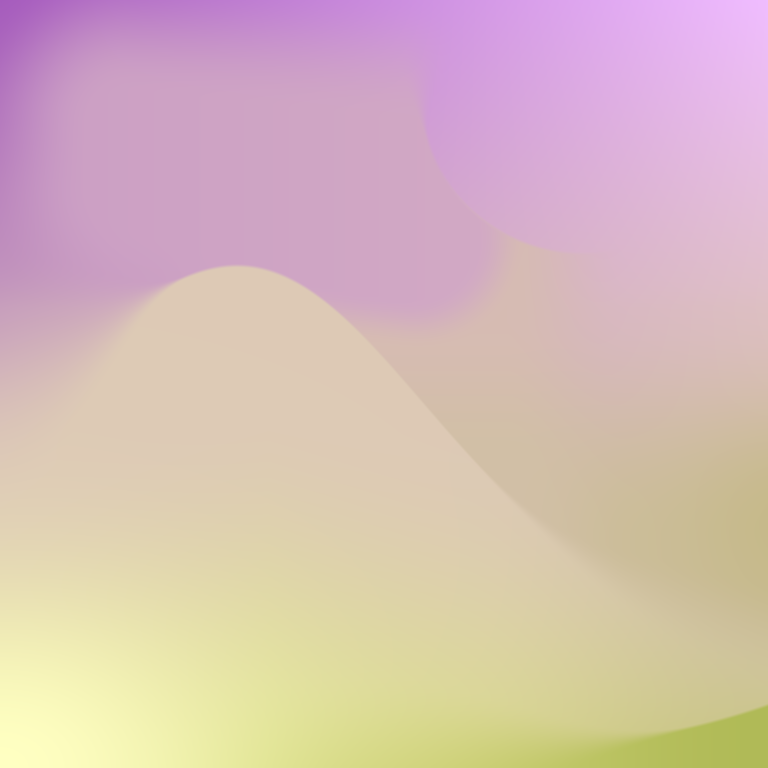
Write a WebGL 1 fragment shader that draws this background.

```glsl
precision highp float;
// Soft pastel dunes: a sand hill under a mauve cloud and a lilac sky, with a green foot.

uniform vec2 u_resolution;

// Sky: left and right colours at three heights
const vec3 VIOLET = vec3(0.65, 0.36, 0.74);
const vec3 ORCHID = vec3(0.94, 0.74, 1.00);
const vec3 DUSK = vec3(0.77, 0.60, 0.74);
const vec3 BLUSH = vec3(0.87, 0.75, 0.77);
const vec3 ROSE = vec3(0.86, 0.77, 0.74);
const vec3 KHAKI = vec3(0.785, 0.735, 0.57);
const vec3 OLIVE = vec3(0.77, 0.72, 0.52);
const float SKY_MID = 0.6;
const float SKY_LOW = 0.3;

// Warm haze between cloud and hill
const vec3 HAZE_HIGH = vec3(0.84, 0.735, 0.70);
const vec3 HAZE_LOW = vec3(0.82, 0.75, 0.65);

// Cloud: a tilted round box, cut by an oval opening
const vec3 MAUVE = vec3(0.795, 0.62, 0.77);
const vec3 MAUVE_PALE = vec3(0.82, 0.66, 0.77);
const vec2 CLOUD_CENTER = vec2(0.3475, 0.7475);
const vec2 CLOUD_HALF = vec2(0.3075, 0.17);
const float CLOUD_ROUND = 0.13;
const float CLOUD_TILT = 0.12;
const vec2 OVAL_CENTER = vec2(0.76, 0.87);
const vec2 OVAL_RADII = vec2(0.21, 0.20);

// Hill and its foot
const vec3 SAND = vec3(0.865, 0.79, 0.71);
const vec3 MEADOW = vec3(0.87, 0.89, 0.56);
const vec3 CREAM = vec3(1.0, 1.0, 0.76);
const vec3 SHADE = vec3(0.80, 0.78, 0.50);
const vec3 LIME = vec3(0.80, 0.82, 0.45);
const vec3 MOSS = vec3(0.69, 0.73, 0.34);
const float CREST_X = 0.34;
const float CREST_RISE = 0.327;
const float CREST_SPREAD = 0.09;
const float EDGE = 0.003;

// 1 where d is negative, 0 where positive, blended over the given softness
float inside(float d, float softness) {
  return 1.0 - smoothstep(-softness, softness, d);
}

float roundBox(vec2 q, vec2 halfSize, float radius) {
  vec2 d = abs(q) - halfSize + radius;
  return length(max(d, 0.0)) + min(max(d.x, d.y), 0.0) - radius;
}

vec3 skyColor(vec2 p) {
  vec3 high = mix(VIOLET, ORCHID, p.x);
  vec3 middle = mix(DUSK, BLUSH, p.x);
  vec3 low = mix(ROSE, KHAKI, p.x);
  vec3 c = mix(middle, high, clamp((p.y - SKY_MID) / (1.0 - SKY_MID), 0.0, 1.0));
  c = mix(low, c, smoothstep(SKY_LOW, SKY_MID + 0.04, p.y));
  vec2 q = p - vec2(1.03, 0.32);
  return mix(c, OLIVE, 0.6 * exp(-dot(q, q) / 0.012));
}

float cloudMask(vec2 p) {
  vec2 q = p - CLOUD_CENTER;
  q.y += CLOUD_TILT * (p.x - 0.54);
  float crisp = smoothstep(0.1, 0.5, p.x) * (1.0 - smoothstep(0.65, 0.9, p.y));
  return inside(roundBox(q, CLOUD_HALF, CLOUD_ROUND), mix(0.08, 0.032, crisp));
}

float ovalMask(vec2 p) {
  float d = (length((p - OVAL_CENTER) / OVAL_RADII) - 1.0) * OVAL_RADII.y;
  return inside(d, EDGE + 0.04 * smoothstep(0.82, 0.96, p.y));
}

float hillMask(vec2 p) {
  float dx = p.x - CREST_X;
  float height = 0.4 - 0.225 * p.x + CREST_RISE * exp(-dx * dx / CREST_SPREAD);
  float softness = EDGE + 0.17 * (1.0 - smoothstep(0.0, 0.24, p.x))
                 + 0.06 * smoothstep(0.62, 0.95, p.x);
  return inside(p.y - height, softness);
}

vec3 hillColor(vec2 p) {
  float lift = p.y + 0.25 * abs(p.x - 0.35) - 0.03;
  vec3 c = mix(MEADOW, SAND, smoothstep(-0.1, 0.45, lift));
  c = mix(c, CREAM, exp(-p.x * p.x / 0.09 - p.y * p.y / 0.05));
  c = mix(c, SHADE, 0.8 * exp(-p.y / 0.1) * smoothstep(0.3, 0.9, p.x));
  return c * (1.0 - 0.05 * smoothstep(0.6, 1.0, p.x));
}

float footMask(vec2 p) {
  float u = (p.x - 0.7) / 0.3;
  float height = 0.03 + 0.052 * u * u * step(0.0, u);
  float softness = EDGE + 0.09 * (1.0 - smoothstep(0.5, 0.9, p.x));
  return inside(p.y - height, softness) * smoothstep(0.2, 0.7, p.x);
}

void main() {
  vec2 p = gl_FragCoord.xy / u_resolution;
  float outsideOval = 1.0 - ovalMask(p);

  // Sky, haze and cloud
  vec3 color = skyColor(p);
  float haze = smoothstep(0.2, 0.42, p.x) * (1.0 - smoothstep(0.66, 0.82, p.x))
             * (1.0 - smoothstep(0.68, 0.8, p.y)) * outsideOval;
  color = mix(color, mix(HAZE_LOW, HAZE_HIGH, smoothstep(0.4, 0.58, p.y)), haze);
  color = mix(color, mix(MAUVE, MAUVE_PALE, p.x / 0.6), cloudMask(p) * outsideOval);

  // Hill and foot
  color = mix(color, hillColor(p), hillMask(p));
  color = mix(color, mix(LIME, MOSS, smoothstep(0.5, 1.0, p.x)), footMask(p));

  gl_FragColor = vec4(color, 1.0);
}
```
